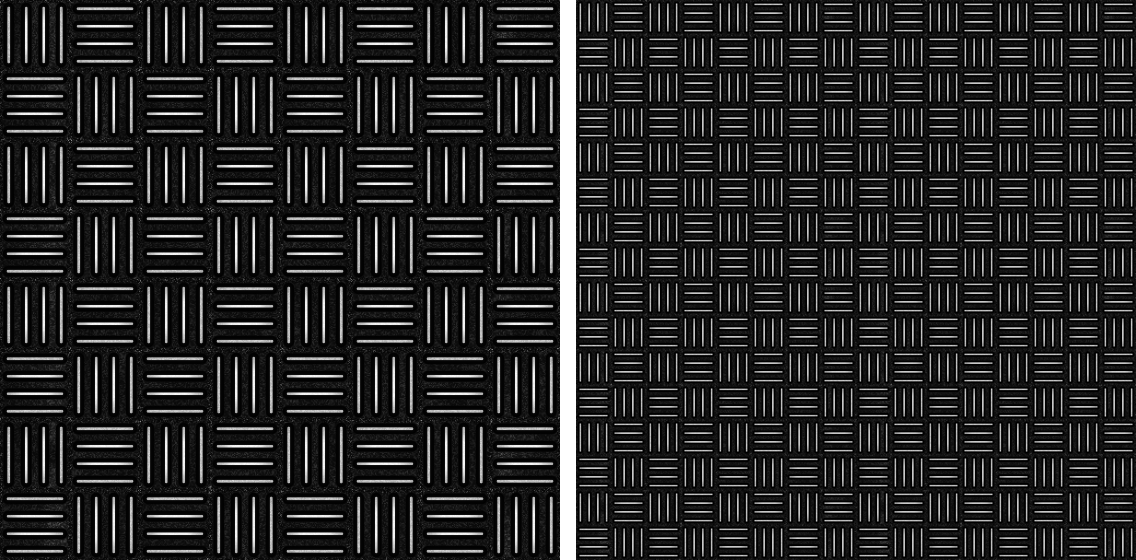
Left: one tile. Right: repeated 2 by 2.
A WebGL 2 fragment shader for this pattern:

```glsl
#version 300 es
precision highp float;
// Basket weave of 8 by 8 cells, each with four glowing bars that turn by 90 degrees
// from cell to cell. Bars sit in black capsule slots cut from a grainy dark ground,
// using segment distances for the shapes and wrapped value noise for grain and wear.

uniform vec2 u_resolution;
out vec4 fragColor;

float hash(vec2 p) {
  return fract(sin(dot(p, vec2(12.9898, 78.233))) * 43758.5453);
}

// Value noise that repeats after the given whole number of lattice cells
float wrapNoise(vec2 uv, float period, float seed) {
  vec2 p = uv * period - 0.5;
  vec2 i = floor(p);
  vec2 f = p - i;
  f = f * f * (3.0 - 2.0 * f);
  vec2 a = mod(i, period) + seed;
  vec2 b = mod(i + 1.0, period) + seed;
  return mix(mix(hash(a), hash(vec2(b.x, a.y)), f.x),
             mix(hash(vec2(a.x, b.y)), hash(b), f.x), f.y);
}

void main() {
  vec2 uv = gl_FragCoord.xy / u_resolution;
  vec2 cell = floor(uv * 8.0);
  vec2 local = fract(uv * 8.0);
  float aa = 8.0 / min(u_resolution.x, u_resolution.y);

  // Alternate cells swap axes: q.x runs across the bars, q.y along them
  bool upright = mod(cell.x + cell.y, 2.0) > 0.5;
  vec2 q = upright ? local : local.yx;
  float lane = floor(q.x * 4.0);
  float across = (fract(q.x * 4.0) - 0.5) / 4.0;
  float along = abs(q.y - 0.5);
  float barDist = length(vec2(across, max(along - 0.385, 0.0)));

  // Fine grain and broad patches of wear, strongest in two bands beside the sides
  float grain = wrapNoise(uv, 512.0, 3.0);
  float speck = wrapNoise(uv, 512.0, 41.0);
  float patches = wrapNoise(uv, 24.0, 17.0);
  float sideBand = exp(-pow((abs(uv.x - 0.5) - 0.4) / 0.022, 2.0));
  float wear = 0.75 + 0.4 * patches + 0.9 * sideBand * patches;

  // Ground: grey strips between slots, sparse bright specks along the cell joints
  vec2 jointDist = 0.5 - abs(local - 0.5);
  float joint = 1.0 - smoothstep(0.015, 0.075, min(jointDist.x, jointDist.y));
  float corner = exp(-dot(jointDist, jointDist) / 0.004);
  float strip = (0.045 + 0.14 * grain * grain) * wear;
  float dust = 0.02 + 0.1 * grain * grain + (0.28 + 0.35 * corner) * pow(speck, 6.0);
  float ground = mix(strip, dust, joint);

  // Black slots with slightly ragged, soft edges
  float slotEdge = 0.076 + 0.008 * (grain - 0.5);
  float shade = mix(0.004, ground, smoothstep(-0.012, 0.012 + 0.3 * aa, barDist - slotEdge));

  // Inner bars are whiter and taper in brightness; outer bars are greyer and grainy
  bool inner = lane > 0.5 && lane < 2.5;
  float level = inner ? 0.96 - 0.25 * smoothstep(0.15, 0.4, along)
                      : 0.76 - 0.06 * smoothstep(0.25, 0.4, along);
  level += (grain - 0.5) * (inner ? 0.06 : 0.16);
  float halfWidth = inner ? 0.0165 : 0.018;
  float bar = 1.0 - smoothstep(-0.5 * aa, 0.7 * aa, barDist - halfWidth);
  float halo = 0.06 * exp(-pow(barDist / 0.03, 2.0));
  shade = mix(shade + halo, level, bar);

  fragColor = vec4(vec3(clamp(shade, 0.0, 1.0)), 1.0);
}
```
